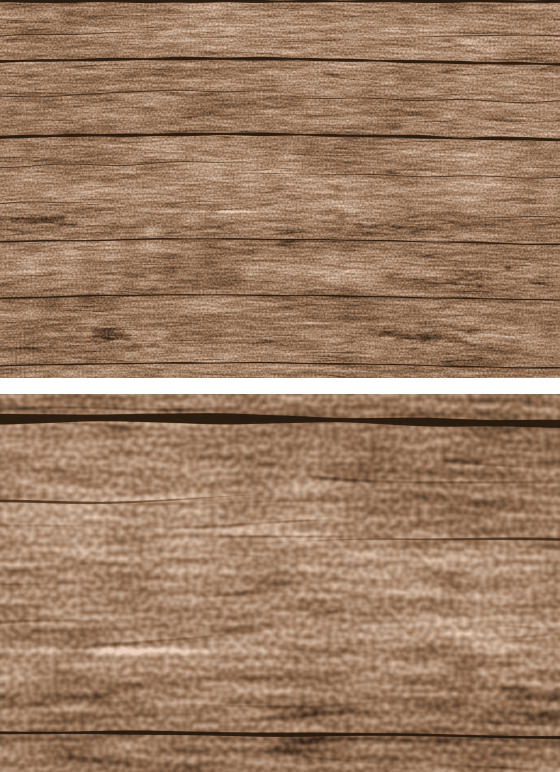
Top: the whole. Bottom: its middle third, enlarged.
This texture is drawn by a WebGL 1 fragment shader. Its source:

```glsl
precision highp float;

uniform vec2 u_resolution;

const float PI = 3.14159;
const vec3 UMBER = vec3(0.13, 0.08, 0.04);
const vec3 BROWN = vec3(0.56, 0.42, 0.31);
const vec3 CREAM = vec3(0.92, 0.82, 0.74);

vec2 gradientAt(vec2 cell) {
  float h = fract(sin(dot(cell, vec2(127.1, 311.7))) * 43758.5);
  return vec2(cos(2.0 * PI * h), sin(2.0 * PI * h));
}

float gradientNoise(vec2 p) {
  vec2 i = floor(p);
  vec2 f = p - i;
  vec2 w = f * f * f * (f * (f * 6.0 - 15.0) + 10.0);
  vec2 e = vec2(1.0, 0.0);
  float a = dot(gradientAt(i), f);
  float b = dot(gradientAt(i + e), f - e);
  float c = dot(gradientAt(i + e.yx), f - e.yx);
  float d = dot(gradientAt(i + 1.0), f - 1.0);
  return mix(mix(a, b, w.x), mix(c, d, w.x), w.y);
}

float stroke(float d, float halfWidth, float soft) {
  return 1.0 - smoothstep(halfWidth - soft, halfWidth + soft, abs(d));
}

float spot(vec2 p, vec2 centre, vec2 radius) {
  vec2 q = (p - centre) / radius;
  return exp(-dot(q, q));
}

// Unevenly spaced gaps between the boards; x is the gap, y its soft shade
vec2 boardSeams(vec2 p, float soft) {
  vec2 seams = vec2(0.0);
  for (int k = 0; k < 6; k++) {
    float i = float(k);
    float a = PI * i / 5.0;
    float height = 0.997 - 0.193 * i - 0.008 * sin(a) + 0.037 * sin(2.0 * a)
                 + 0.015 * sin(3.0 * a) - 0.021 * sin(4.0 * a);
    float wobble = 0.003 * gradientNoise(vec2(p.x * 9.0, i * 7.3));
    float halfWidth = mix(0.0036, 0.0017, step(2.5, i));
    halfWidth *= 1.0 + 0.9 * gradientNoise(vec2(p.x * 14.0, i * 3.7 + 0.4));
    float d = p.y - height - wobble;
    seams.x = max(seams.x, stroke(d, halfWidth, soft));
    seams.y = max(seams.y, exp(-abs(d) / 0.006));
  }
  return seams;
}

// Tapering cracks that enter in pairs from the left and right ends
float endCracks(vec2 p, float soft) {
  float cracks = 0.0;
  for (int k = 0; k < 8; k++) {
    float row = floor(float(k) / 2.0);
    float side = mod(float(k), 2.0);
    float a = PI * row / 3.0;
    float height = 0.912 - 0.148 * row - 0.034 * sin(a) + 0.024 * sin(2.0 * a)
                 - side * (0.014 + 0.01 * row);
    float fromEnd = mix(p.x, 1.0 - p.x, side);
    float reach = 0.37 + 0.25 * sin(1.2 * row);
    float taper = 1.0 - smoothstep(reach - 0.2, reach, fromEnd);
    float wobble = 0.012 * gradientNoise(vec2(p.x * 7.0, float(k) * 5.3));
    float d = p.y - height - wobble - 0.015 * (p.x - 0.5);
    cracks = max(cracks, taper * stroke(d, 0.0012 * taper, soft));
  }
  return cracks;
}

// Weathered stains in three rows on the lower boards
float stains(vec2 p) {
  float amount = 0.0;
  for (int k = 0; k < 6; k++) {
    float row = floor(float(k) / 2.0);
    float side = mod(float(k), 2.0);
    vec2 centre = vec2(0.2 + 0.57 * side + 0.1 * sin(2.1 * row), 0.105 + 0.153 * row);
    float strength = mix(0.55, 1.0, abs(row - 1.0) * (1.0 - 0.15 * row));
    strength += 0.3 * side * step(0.5, row) * step(row, 1.5);
    amount += strength * spot(p, centre, vec2(0.13, 0.032));
  }
  amount += 0.9 * spot(p, vec2(0.4, 0.385), vec2(0.06, 0.012));
  float flecks = gradientNoise(p * vec2(14.0, 42.0)) + 0.6 * gradientNoise(p * vec2(60.0, 120.0));
  return amount * smoothstep(-0.12, 0.45, flecks);
}

// Short hairlines along the zero crossings of stretched noise
float hairlines(vec2 p) {
  float line = stroke(gradientNoise(p * vec2(5.0, 48.0) + 17.0), 0.05, 0.05);
  return line * smoothstep(-0.05, 0.35, gradientNoise(p * vec2(9.0, 30.0) + 41.0));
}

// Bleached areas, with one bright scuff
float bleaching(vec2 p) {
  float broad = spot(p, vec2(0.45, 0.49), vec2(0.35, 0.06))
              + spot(p, vec2(0.62, 0.92), vec2(0.25, 0.05));
  float ragged = 0.8 + 0.6 * gradientNoise(p * vec2(25.0, 110.0));
  return 0.09 * broad + 0.32 * ragged * spot(p, vec2(0.42, 0.432), vec2(0.055, 0.009));
}

float woodGrain(vec2 p) {
  return 0.18 * gradientNoise(p * vec2(4.0, 16.0) + 5.0)
       + 0.20 * gradientNoise(p * vec2(9.0, 75.0) + 23.0)
       + 0.24 * gradientNoise(p * vec2(28.0, 170.0) + 59.0)
       + 0.26 * gradientNoise(p * vec2(260.0, 190.0) + 83.0);
}

vec3 woodColour(float tone) {
  vec3 dark = mix(UMBER, BROWN, clamp(tone * 2.0, 0.0, 1.0));
  return mix(dark, CREAM, clamp(tone * 2.0 - 1.0, 0.0, 1.0));
}

void main() {
  vec2 p = gl_FragCoord.xy / u_resolution;
  float soft = 0.7 / u_resolution.y;
  p.y -= 0.008 * sin(4.0 * p.x) * (1.0 - smoothstep(0.85, 1.0, p.y));

  float tone = 0.575 + 0.03 * p.y + woodGrain(p) + bleaching(p);
  tone -= 0.34 * stains(p) + 0.2 * hairlines(p);
  tone -= 0.3 * spot(p, vec2(0.907, 0.293), vec2(0.005, 0.006));

  vec2 seams = boardSeams(p, soft);
  tone -= 0.1 * seams.y;
  tone = mix(tone, 0.1, 0.85 * endCracks(p, soft));
  tone = mix(tone, 0.02, 0.95 * seams.x);
  gl_FragColor = vec4(woodColour(tone), 1.0);
}
```
